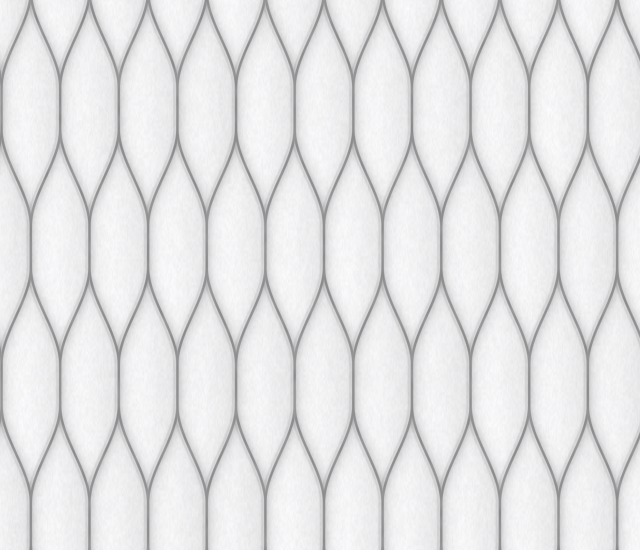
Reproduce this pattern procedurally as a WebGL 2 fragment shader.

```glsl
#version 300 es
precision highp float;
// Quilted white cloth: staggered rows of padded, pointed ovals.
// A clamped S-curve gives each row's half-width; the row between takes the rest.
// Edge distances drive the soft side shading, stitched rim and grey seam.

uniform vec2 u_resolution;
out vec4 outColor;

// Layout, in canvas heights
const vec2 CELL = vec2(0.1066, 0.503);      // width and vertical period
const vec2 FIRST_CENTRE = vec2(0.0561, 0.803);
const float CURVE_START = 0.15;             // straight part of the side, of half a period
const float SEAM_HALF = 0.0017;
const float RIM_OFFSET = 0.0062;
const float RIM_HALF = 0.0013;

// Tones
const float SEAM_TONE = 0.57;
const float CLOTH_TONE = 0.965;
const float LEFT_SHADE = 0.21;
const float LEFT_REACH = 0.0085;
const float RIGHT_SHADE = 0.20;
const float RIGHT_REACH = 0.0042;
const float RIM_SHADE = 0.05;
const float SLOPE_SHADE = 0.045;
const float GRAIN = 0.045;
const float PETAL_VARIATION = 0.012;
const vec3 COOL_TINT = vec3(-0.002, -0.001, 0.004);

float hash(vec2 p) {
    vec3 q = fract(p.xyx * vec3(0.1031, 0.1030, 0.0973));
    q += dot(q, q.yzx + 33.33);
    return fract((q.x + q.y) * q.z);
}

float noise(vec2 p) {
    vec2 i = floor(p), f = fract(p);
    f = f * f * (3.0 - 2.0 * f);
    return mix(mix(hash(i), hash(i + vec2(1, 0)), f.x),
               mix(hash(i + vec2(0, 1)), hash(i + vec2(1, 1)), f.x), f.y);
}

// Fine upright fibres with a coarser mottling, centred on zero
float fibres(vec2 p) {
    return 0.65 * noise(p * vec2(440.0, 190.0))
         + 0.35 * noise(p * vec2(170.0, 70.0) + 31.0) - 0.5;
}

void main() {
    vec2 p = gl_FragCoord.xy / u_resolution.y;
    float pixel = 1.0 / u_resolution.y;

    // Position in the cell of the first row
    vec2 grid = (p - FIRST_CENTRE) / CELL;
    vec2 local = fract(grid + 0.5) - 0.5;

    // Half-width of the first row and steepness of its side
    float t = clamp((2.0 * abs(local.y) - CURVE_START) / (1.0 - 2.0 * CURVE_START), 0.0, 1.0);
    float pinch = t * t * (3.0 - 2.0 * t);
    float halfWidth = 0.5 * (1.0 - pinch);
    float steepness = 6.0 * t * (1.0 - t) / (1.0 - 2.0 * CURVE_START) * CELL.x / CELL.y;

    // Move to the staggered row where the point lies outside the first
    if (abs(local.x) > halfWidth) {
        local -= 0.5 * vec2(local.x < 0.0 ? -1.0 : 1.0, local.y < 0.0 ? -1.0 : 1.0);
        halfWidth = 0.5 - halfWidth;
    }
    vec2 petalId = floor(2.0 * (grid - local) + 0.5);

    // Distances to the left and right sides, across the curve
    float across = CELL.x * inversesqrt(1.0 + steepness * steepness);
    float left = (halfWidth + local.x) * across;
    float right = (halfWidth - local.x) * across;
    float edge = min(left, right);

    // Padding: broad left shadow, tighter right shadow, slow fall to the right
    float tone = CLOTH_TONE;
    tone -= LEFT_SHADE * exp(-left / LEFT_REACH);
    tone -= RIGHT_SHADE * exp(-right / RIGHT_REACH);
    tone -= SLOPE_SHADE * smoothstep(-0.15, 0.4, local.x);
    tone -= 0.025 * local.y;

    // Stitched rim inside the right side
    float rim = 1.0 - smoothstep(0.0, RIM_HALF + pixel, abs(right - RIM_OFFSET));
    tone -= RIM_SHADE * rim;

    // Cloth texture and small differences between petals
    tone += GRAIN * fibres(p);
    tone += PETAL_VARIATION * (hash(petalId + 50.0) - 0.5);

    // Seam, slightly uneven along its length
    float seamTone = SEAM_TONE + 0.06 * (noise(p * 60.0) - 0.5);
    float seam = 1.0 - smoothstep(SEAM_HALF - 0.5 * pixel, SEAM_HALF + pixel, edge);
    tone = mix(tone, seamTone, seam);

    outColor = vec4(clamp(vec3(tone) + COOL_TINT, 0.0, 1.0), 1.0);
}
```
